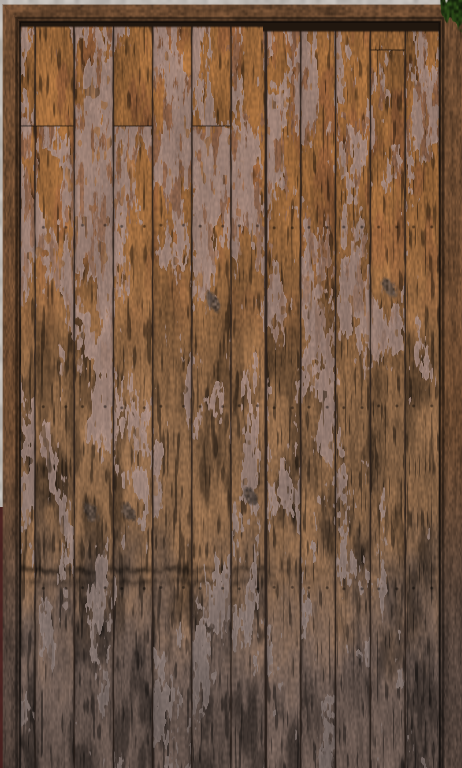
A WebGL 1 fragment shader for this texture:

```glsl
precision highp float;
// Weathered plank door: twelve vertical boards in a timber frame, with peeling paint.
// Each board seeds its own stretched noise for grain, flakes and knots; height
// drives the change from amber, painted wood to bare grey wood at the foot.

uniform vec2 u_resolution;

float hash(vec2 p) {
  return fract(sin(dot(p, vec2(127.1, 311.7))) * 43758.5453);
}

float noise(vec2 p) {
  vec2 i = floor(p), f = fract(p);
  f = f * f * (3.0 - 2.0 * f);
  return mix(mix(hash(i), hash(i + vec2(1, 0)), f.x),
             mix(hash(i + vec2(0, 1)), hash(i + vec2(1, 1)), f.x), f.y);
}

float fbm(vec2 p) {
  float sum = 0.0, amp = 0.5;
  for (int i = 0; i < 5; i++) {
    sum += amp * noise(p);
    p = p * 2.03 + 19.7;
    amp *= 0.5;
  }
  return sum;
}

// Fine streaks running along the second axis
float grain(vec2 p) {
  return 0.35 * noise(p * vec2(280.0, 26.0)) + 0.2 * noise(p * vec2(110.0, 9.0))
       + 0.45 * noise(p * vec2(340.0, 190.0));
}

// Board number, left edge and width: one sliver, five wide, six narrower
vec3 board(float x) {
  if (x < 0.0758) return vec3(0.0, 0.043, 0.0328);
  if (x < 0.5) {
    float k = floor((x - 0.0758) / 0.08484);
    return vec3(1.0 + k, 0.0758 + k * 0.08484, 0.08484);
  }
  float k = min(floor((x - 0.5) / 0.0754), 5.0);
  return vec3(6.0 + k, 0.5 + k * 0.0754, 0.0754);
}

vec3 boards(vec2 p, float aa) {
  vec3 b = board(p.x);
  float id = b.x, y = p.y;

  // Some boards are pieced together near the top
  float joint = 2.0;
  if (id < 0.5 || (id < 6.0 && mod(id, 2.0) > 0.5)) joint = 0.836;
  if (id > 9.5 && id < 10.5) joint = 0.935;
  float seed = id + 20.0 * step(joint, y);
  vec2 q = p + vec2(seed * 1.37, seed * 2.71);
  float g = grain(q), blotch = fbm(q * vec2(18.0, 12.0));

  // Bare wood, amber above and grey below
  vec3 wood = mix(vec3(0.52, 0.385, 0.27), vec3(0.56, 0.375, 0.21), smoothstep(0.4, 0.8, y));
  wood = mix(wood, vec3(0.50, 0.31, 0.20), smoothstep(0.48, 0.62, fbm(q * vec2(30.0, 14.0) + 3.0)) * smoothstep(0.5, 0.8, y) * 0.6);
  float foot = 1.0 - smoothstep(0.08, 0.36, y + 0.25 * (blotch - 0.5));
  wood = mix(wood, vec3(0.43, 0.365, 0.34), foot * 0.9);
  wood *= 0.46 + 0.5 * g + 0.66 * blotch;
  wood *= 1.0 - 0.4 * smoothstep(0.66, 0.86, noise(q * vec2(230.0, 30.0)));

  // Damp stains and the tide line across the left leaf
  float damp = smoothstep(0.46, 0.66, fbm(q * vec2(30.0, 12.0) + 8.0));
  wood *= 1.0 - 0.36 * damp * (1.0 - smoothstep(0.35, 0.75, y));
  float tide = y - 0.258 - 0.012 * (fbm(vec2(p.x * 70.0, 2.0)) - 0.5);
  float wet = exp(-tide * tide * 40000.0) + 0.6 * exp(-pow(tide + 0.016, 2.0) * 40000.0);
  wood *= 1.0 - 0.45 * wet * (1.0 - 0.7 * step(0.575, p.x)) * fbm(p * vec2(40.0, 90.0)) * 1.5;

  // Peeling paint torn into streaky flakes, densest toward the top
  float flake = fbm(q * vec2(21.0, 9.0)) + 0.4 * (fbm(q * vec2(70.0, 28.0)) - 0.48)
              + 0.16 * (noise(q * vec2(230.0, 100.0)) - 0.5);
  float limit = mix(0.63, 0.465, smoothstep(0.25, 0.8, y)) + 0.05 * (hash(vec2(id, 9.0)) - 0.5);
  float paint = smoothstep(-0.014, 0.014, flake - limit);
  float lip = 1.0 - smoothstep(0.0, 0.05, abs(flake - limit - 0.03));
  vec3 coat = mix(vec3(0.52, 0.46, 0.44), vec3(0.61, 0.505, 0.465), smoothstep(0.1, 0.5, y));
  coat *= 0.75 + 0.24 * g + 0.22 * blotch + 0.07 * lip;
  float primer = smoothstep(0.5, 0.58, fbm(q * vec2(85.0, 26.0) + 4.0)) * smoothstep(0.45, 0.85, y);
  coat = mix(coat, vec3(0.52, 0.33, 0.21) * (0.65 + 0.6 * g), primer * 0.75);
  float chip = smoothstep(0.74, 0.82, noise(q * vec2(150.0, 60.0) + 7.0));
  vec3 col = mix(wood, coat, paint * (0.95 - 0.6 * chip));

  // A slanted, smoky knot on some boards
  float level = mix(0.33, 0.60, step(0.65, hash(vec2(id, 5.0)))) + 0.06 * (hash(vec2(id, 6.0)) - 0.5);
  vec2 k = (p - vec2(b.y + b.z * (0.3 + 0.4 * hash(vec2(id, 7.0))), level)) * vec2(1.0, 1.1);
  k.x += 0.5 * k.y;
  float d = length(k) + 0.012 * (fbm(p * 130.0) - 0.5);
  float knot = (1.0 - smoothstep(0.009, 0.018, d)) * step(0.55, hash(vec2(id, 8.0))) * step(0.5, id);
  col = mix(col, vec3(0.32, 0.27, 0.24) * (0.55 + 0.9 * noise(p * vec2(210.0, 260.0))), knot * 0.85);

  // Nails in three rows
  float edge = min(p.x - b.y, b.y + b.z - p.x);
  for (int i = 0; i < 3; i++) {
    float row = 0.235 + 0.235 * float(i) + 0.004 * (hash(vec2(id, float(i))) - 0.5);
    float nail = length(vec2(edge - 0.018, (y - row) * 1.66));
    col *= 1.0 - 0.45 * (1.0 - smoothstep(0.001, 0.005, nail)) * step(0.5, id);
  }

  // Joints, rounded edges and seams; the gap between leaves is wider
  col *= 1.0 - 0.4 * (1.0 - smoothstep(0.0, 0.0022, abs(y - joint)));
  col *= 0.9 + 0.1 * smoothstep(0.0, 0.008, edge);
  float gap = 0.001 + 0.0014 * (1.0 - step(0.01, abs(p.x - 0.5754)));
  gap += 0.0016 * (noise(vec2(id * 5.0 + p.x, y * 60.0)) - 0.5);
  float seam = 1.0 - smoothstep(gap - aa * 0.5, gap + aa * 0.5 + 0.0012, edge);
  return mix(col, vec3(0.16, 0.12, 0.10), seam * 0.9);
}

void main() {
  vec2 p = gl_FragCoord.xy / u_resolution;
  float aa = 1.0 / u_resolution.x;
  vec3 col = boards(clamp(p, vec2(0.0435, 0.0), vec2(0.952, 1.0)), aa);
  col *= 0.86 + 0.14 * smoothstep(0.0, 0.2, p.y);

  // Shadow gap under the lintel, then the timber frame
  float sill = 0.959 + 0.006 * (1.0 - step(0.57, p.x));
  col = mix(col, vec3(0.13, 0.09, 0.06), smoothstep(sill - aa, sill + aa, p.y));
  float side = max(0.043 - p.x, p.x - 0.952), top = (p.y - 0.972) * 1.66;
  float inset = max(side, top);
  float fg = grain(top > side ? p.yx * 0.8 : p);
  vec3 timber = mix(vec3(0.32, 0.26, 0.23), vec3(0.42, 0.29, 0.19), smoothstep(0.1, 0.5, p.y));
  timber *= 0.45 + 0.7 * fg + 0.4 * fbm(p * vec2(90.0, 30.0));
  timber *= 1.0 - 0.45 * (1.0 - smoothstep(0.001, 0.005, abs(inset - 0.007)));
  col = mix(col, timber, smoothstep(-aa, aa, inset));
  col *= 1.0 - 0.55 * (1.0 - smoothstep(0.001, 0.004, abs(inset)));

  // Wall showing at the outer edges, and leaves in the corner
  vec3 wall = p.y > 0.34 ? vec3(0.76, 0.74, 0.72) : vec3(0.30, 0.14, 0.13);
  wall *= 0.9 + 0.15 * noise(p * 90.0);
  col = mix(col, wall, smoothstep(-aa, aa, max(0.006 - p.x, (p.y - 0.994) * 1.66)));
  float leaf = length((p - vec2(1.0, 1.0)) * vec2(1.0, 1.4)) + 0.03 * (noise(p * 120.0) - 0.5);
  col = mix(col, vec3(0.13, 0.22, 0.07) * (0.5 + noise(p * 200.0)), 1.0 - smoothstep(0.04, 0.048, leaf));
  gl_FragColor = vec4(col, 1.0);
}
```
